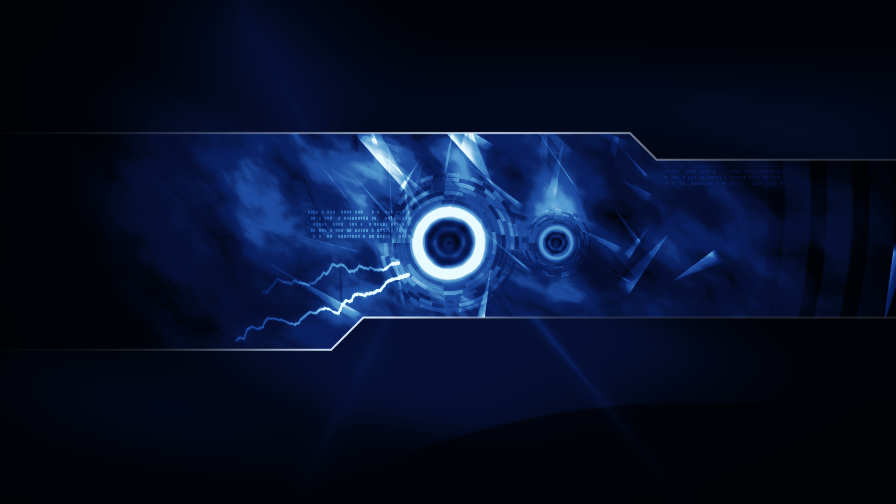
This background is drawn by a Shadertoy shader. Its source:

```glsl
// Dark blue sci-fi banner: a glowing energy ring, shards and lightning in a notched frame.

float hash(vec2 p) { return fract(sin(dot(p, vec2(127.1, 311.7))) * 43758.55); }

float noise(vec2 p) {
    vec2 i = floor(p), f = fract(p);
    f = f * f * (3.0 - 2.0 * f);
    return mix(mix(hash(i), hash(i + vec2(1, 0)), f.x),
               mix(hash(i + vec2(0, 1)), hash(i + vec2(1, 1)), f.x), f.y);
}

float fbm(vec2 p) {
    float sum = 0.0, amp = 0.5;
    for (int i = 0; i < 5; i++) {
        sum += amp * noise(p);
        p = mat2(1.6, 1.2, -1.2, 1.6) * p + 7.3;
        amp *= 0.5;
    }
    return sum;
}

float glow(vec2 p, float x, float y, float w, float h) {
    vec2 q = (p - vec2(x, y)) / vec2(w, h);
    return exp(-dot(q, q));
}

// x: distance to the segment, y: position along it
vec2 segment(vec2 p, vec2 a, vec2 b) {
    vec2 d = b - a;
    float h = clamp(dot(p - a, d) / dot(d, d), 0.0, 1.0);
    return vec2(length(p - a - d * h), h);
}

float beam(vec2 p, vec2 a, vec2 b, float width) {
    vec2 s = segment(p, a, b);
    return exp(-s.x / width) * (1.0 - s.y);
}

// Glassy sliver with a lit edge that narrows to a point at b
float shard(vec2 p, vec2 a, vec2 b, float width) {
    vec2 d = b - a, q = p - a;
    float h = dot(q, d) / dot(d, d), side = (q.x * d.y - q.y * d.x) / length(d);
    float mask = smoothstep(-0.001, 0.002, width * (1.0 - h) - abs(side));
    return mask * smoothstep(0.0, 0.15, h) * (1.0 - 0.5 * h) * (0.75 + 0.5 * side / width);
}

float bolt(vec2 p, vec2 a, vec2 b, float seed) {
    vec2 d = b - a;
    float h = segment(p, a, b).y;
    float bend = (fbm(vec2(h * 9.0, seed)) - 0.48) * 0.06 * smoothstep(0.0, 0.2, h);
    float dist = length(p - a - d * h - normalize(vec2(-d.y, d.x)) * bend);
    return (smoothstep(0.005, 0.001, dist) + 0.3 * exp(-dist / 0.012)) * (1.0 - 0.6 * h);
}

// Rows of small dashes inside a box
float dashes(vec2 p, vec2 low, vec2 high) {
    vec2 cell = (p - low) / vec2(0.0055, 0.012), f = abs(fract(cell) - 0.5);
    vec2 dash = smoothstep(vec2(0.45, 0.35), vec2(0.25, 0.15), f) * step(low, p) * step(p, high);
    return dash.x * dash.y * step(0.3, hash(floor(cell)));
}

vec3 palette(float t) {
    vec3 c = mix(vec3(0.0, 0.008, 0.025), vec3(0.02, 0.06, 0.2), smoothstep(0.0, 0.2, t));
    c = mix(c, vec3(0.035, 0.12, 0.37), smoothstep(0.2, 0.4, t));
    c = mix(c, vec3(0.11, 0.29, 0.62), smoothstep(0.4, 0.6, t));
    c = mix(c, vec3(0.31, 0.59, 0.81), smoothstep(0.6, 0.8, t));
    return mix(c, vec3(0.9, 0.98, 1.0), smoothstep(0.8, 1.05, t));
}

// Bright rim, broken arcs and a dark lens
float dial(float e, vec2 q, float power) {
    float r = length(q), turn = atan(q.y, q.x) / 6.2832 + 0.5;
    e = mix(e, 0.34 + 0.24 * power, 0.7 * smoothstep(2.4, 1.1, r));
    for (float k = 0.0; k < 7.0; k++) {
        float arc = smoothstep(0.08, 0.04, abs(r - 1.3 - 0.14 * k));
        e += (0.1 + 0.2 * power) * arc * (hash(vec2(floor(turn * (9.0 + 4.0 * k)), k)) - 0.4);
    }
    float lens = 0.3 + 0.12 * sin(r * 18.0) + 0.3 * (noise(q * 4.0 + 8.0) - 0.4);
    e = mix(e, lens, smoothstep(0.92, 0.72, r));
    return e + (0.1 + 0.7 * power) * exp(-pow(abs(r - 0.98) / 0.19, 2.0));
}

float panelEnergy(vec2 p) {
    // Soft light and streaked texture
    float e = 0.56 * glow(p, 0.86, 0.53, 0.4, 0.34) + 0.25 * glow(p, 0.47, 0.64, 0.18, 0.13)
            + 0.22 * glow(p, 1.42, 0.5, 0.32, 0.2);
    vec2 warp = p + 0.12 * vec2(fbm(p * 4.0), fbm(p * 4.0 + 9.0));
    e *= 2.1 * fbm(mat2(0.8, 0.6, -0.6, 0.8) * warp * vec2(9, 18));
    e += 0.25 * glow(p, 1.1, 0.6, 0.06, 0.07) + 0.2 * glow(p, 0.73, 0.67, 0.06, 0.09);
    e -= 0.18 * glow(p, 1.03, 0.66, 0.04, 0.07) + 0.15 * glow(p, 1.22, 0.55, 0.06, 0.12);

    // Scattered slivers, light and dark
    for (float i = 0.0; i < 64.0; i++) {
        vec2 a = vec2(0.64 + 0.7 * hash(vec2(i, 1)), 0.36 + 0.38 * hash(vec2(i, 2)));
        float angle = 0.9 + 2.0 * hash(vec2(i, 3));
        vec2 b = a + vec2(cos(angle), sin(angle)) * (0.08 + 0.17 * hash(vec2(i, 4)));
        e += shard(p, a, b, 0.002 + 0.01 * hash(vec2(i, 5))) * (0.6 * hash(vec2(i, 6)) - 0.2);
    }
    // Large glassy shards
    e += 0.45 * shard(p, vec2(0.72, 0.75), vec2(0.84, 0.58), 0.024);
    e += 0.5 * shard(p, vec2(0.9, 0.76), vec2(0.98, 0.63), 0.028);
    e += 0.6 * shard(p, vec2(0.95, 0.35), vec2(0.975, 0.47), 0.01);
    e += 0.4 * shard(p, vec2(1.23, 0.42), vec2(1.33, 0.54), 0.018);
    e += 0.5 * shard(p, vec2(1.43, 0.495), vec2(1.33, 0.44), 0.016);
    e += 0.75 * shard(p, vec2(1.79, 0.52), vec2(1.75, 0.34), 0.016);
    // Dark ribs on the right
    float rib = sin((p.x - 0.6 * p.y + 0.5 * p.y * p.y) * 75.0);
    e -= 0.08 * smoothstep(0.1, 0.6, rib) * smoothstep(1.48, 1.58, p.x);

    // Dashes, dials and lightning
    e += 0.2 * dashes(p, vec2(0.61, 0.525), vec2(0.82, 0.585));
    e += 0.12 * dashes(p, vec2(1.31, 0.63), vec2(1.56, 0.67));
    e = dial(e, (p - vec2(0.891, 0.518)) / 0.063, 1.0);
    e = dial(e, (p - vec2(1.104, 0.518)) / 0.031, 0.36);
    e += 0.6 * bolt(p, vec2(0.81, 0.455), vec2(0.47, 0.325), 2.0);
    return e + 0.4 * bolt(p, vec2(0.79, 0.478), vec2(0.52, 0.435), 6.0);
}

void mainImage(out vec4 fragColor, in vec2 fragCoord) {
    vec2 p = fragCoord / iResolution.y;
    // Dim backdrop with crossing beams and a sweeping arc
    float e = 0.17 * glow(p, 0.5, 0.84, 0.24, 0.25) + 0.2 * glow(p, 0.95, 0.29, 0.5, 0.19)
            + 0.12 * glow(p, 1.0, 0.78, 0.4, 0.13) + 0.1 * glow(p, 1.6, 0.74, 0.4, 0.16)
            + 0.07 * glow(p, 0.3, 0.2, 0.4, 0.16);
    e *= 0.5 + noise(vec2(p.x * 3.0 + p.y * 7.0, p.y * 2.0));
    e += 0.15 * beam(p, vec2(0.61, 0.74), vec2(0.42, 1.1), 0.035);
    e += 0.22 * beam(p, vec2(1.06, 0.37), vec2(1.46, -0.12), 0.01);
    e += 0.1 * beam(p, vec2(0.77, 0.37), vec2(0.56, -0.05), 0.025);
    float arcY = 0.2 - 0.34 * pow(max(1.35 - p.x, 0.0), 2.0);
    e *= 1.0 - 0.55 * smoothstep(0.004, -0.004, p.y - arcY) * smoothstep(0.75, 0.9, p.x);

    // Notched panel: positive inside
    float top = min(0.736 - p.y, max(0.683 - p.y, (1.986 - p.x - p.y) * 0.707));
    float bottom = min(p.y - 0.306, max(p.y - 0.37, (p.y - p.x + 0.351) * 0.707));
    float inside = min(top, bottom);
    vec3 color = mix(palette(e), palette(panelEnergy(p)), smoothstep(-0.002, 0.002, inside));

    // Frame line, brightest near the notches
    float shine = top < bottom ? 0.15 + 0.65 * glow(p, 0.95, 0.73, 0.4, 0.5)
                               : 0.12 + 0.85 * glow(p, 0.72, 0.34, 0.25, 0.5);
    shine *= smoothstep(-0.1, 0.5, p.x);
    color = mix(color, vec3(0.86, 0.93, 1.0), shine * smoothstep(0.0034, 0.0006, abs(inside)));
    fragColor = vec4(color, 1.0);
}
```
